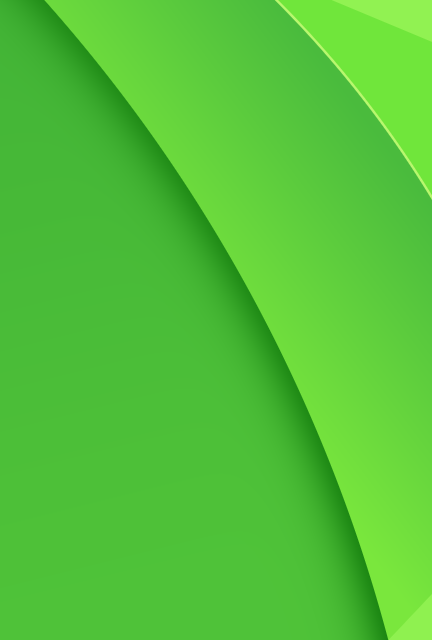
This background is drawn by a Shadertoy shader. Its source:

```glsl
#define FOLD_CENTER vec2(-1.755, -0.625)
#define FOLD_RADIUS 2.443
#define RIM_CENTER vec2(-0.721, -0.158)
#define RIM_RADIUS 1.634
#define RIM_WIDTH 0.0038
#define SHADOW_WIDTH 0.041
#define SHADOW_POWER 1.4

const vec3 LEAF_TOP = vec3(0.265, 0.71, 0.215);
const vec3 LEAF_BOTTOM = vec3(0.31, 0.762, 0.222);
const vec3 SHADOW = vec3(0.11, 0.53, 0.075);
const vec3 BAND_DARK = vec3(0.29, 0.735, 0.24);
const vec3 BAND_LIGHT = vec3(0.46, 0.89, 0.24);
const vec3 CORNER = vec3(0.44, 0.90, 0.23);
const vec3 FACET = vec3(0.57, 0.95, 0.32);
const vec3 RIM = vec3(0.72, 0.97, 0.43);

// Signed distance to a disc, negative inside
float disc(vec2 p, vec2 center, float radius) {
    return length(p - center) - radius;
}

// Signed distance to a line through a point, positive along the normal
float halfPlane(vec2 p, vec2 point, vec2 normal) {
    return dot(p - point, normalize(normal));
}

// Coverage of the positive side, softened over one pixel
float cover(float d) {
    return clamp(d * iResolution.y + 0.5, 0.0, 1.0);
}

// Lower sheet, darkened by the shadow of the fold
vec3 leafColor(vec2 p, float fold) {
    float slope = smoothstep(-0.1, 1.1, 1.0 - p.y + 0.25 * p.x);
    vec3 base = mix(LEAF_TOP, LEAF_BOTTOM, slope);
    float depth = max(-fold, 0.0) / SHADOW_WIDTH;
    float shade = exp(-pow(depth, SHADOW_POWER)) * mix(1.0, 0.85, p.y);
    return mix(base, SHADOW, shade);
}

// Curved band, lightest along its lower left side
vec3 bandColor(vec2 p) {
    float t = (0.944 - dot(p, vec2(0.8, 0.6))) / 0.365;
    return mix(BAND_DARK, BAND_LIGHT, clamp(t, 0.0, 1.1));
}

void mainImage(out vec4 fragColor, in vec2 fragCoord) {
    vec2 p = fragCoord / iResolution.y;
    float fold = disc(p, FOLD_CENTER, FOLD_RADIUS);
    float rim = disc(p, RIM_CENTER, RIM_RADIUS);

    // Band with the facet at its foot
    float foot = halfPlane(p, vec2(0.607, 0.0), vec2(0.727, -0.687));
    vec3 color = mix(bandColor(p), FACET, 0.9 * cover(foot));

    // Bright corner with its own facet
    float top = halfPlane(p, vec2(0.518, 1.0), vec2(0.385, 0.923));
    vec3 corner = mix(CORNER, FACET, cover(top));
    color = mix(color, corner, cover(rim));

    // Thin highlight along the rim
    color = mix(color, RIM, cover(0.5 * RIM_WIDTH - abs(rim)));

    // Shaded sheet inside the fold
    color = mix(leafColor(p, fold), color, cover(fold));
    fragColor = vec4(color, 1.0);
}
```
